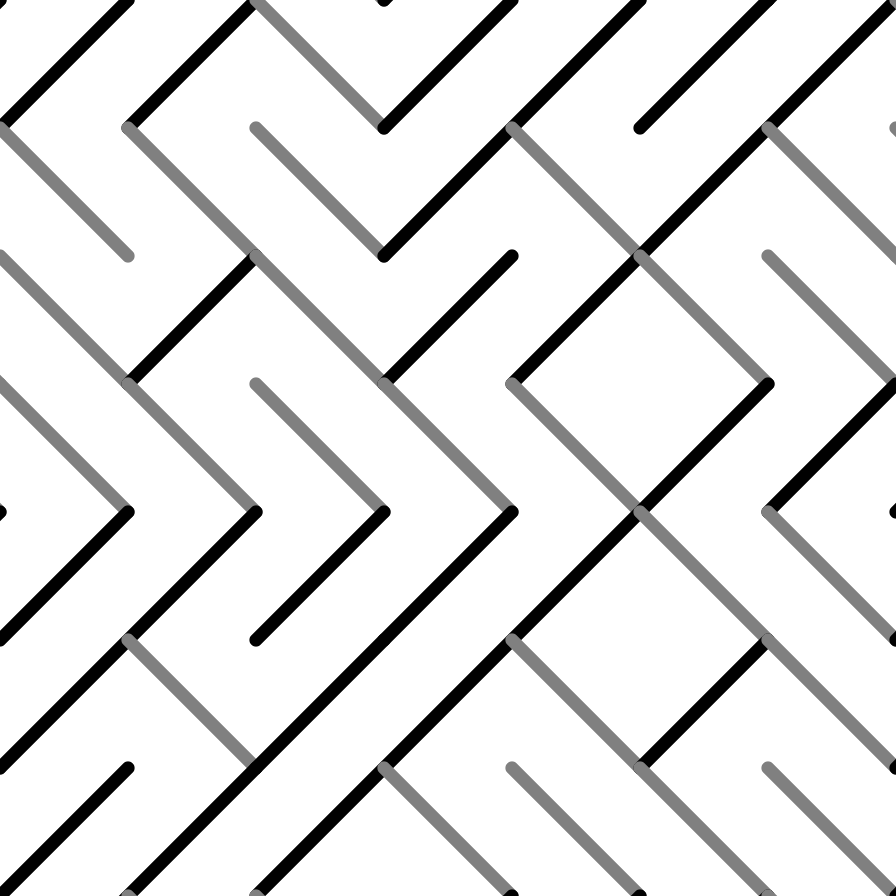
This pattern is drawn by a Shadertoy shader. Its source:

```glsl
// Diagonal maze: every cell of a square grid holds one round-capped stroke,
// either a black rising or a grey falling diagonal, chosen by a cell hash.
// Strokes are painted in reading order, so later caps cover earlier ones.

#define CELLS 7.0          // cells along the canvas height
#define HALF_WIDTH 0.0515  // half the stroke width, in cells
#define PAPER vec3(1.0)
#define RISING_INK vec3(0.005)
#define FALLING_INK vec3(0.5)
#define HASH_PRIME 53.0    // just above the number of visible cells

// Cubing modulo a prime permutes the cell numbers, so both
// directions occur almost equally often.
bool isRising(vec2 cell) {
    float n = cell.y * CELLS + cell.x + 1.0;
    return mod(n * n * n, HASH_PRIME) < 0.5 * HASH_PRIME;
}

float segmentDistance(vec2 p, vec2 a, vec2 b) {
    vec2 ab = b - a;
    float t = clamp(dot(p - a, ab) / dot(ab, ab), 0.0, 1.0);
    return length(p - a - t * ab);
}

void mainImage(out vec4 fragColor, in vec2 fragCoord) {
    // Grid space: one unit per cell, y counted downwards from the top
    float pixel = CELLS / iResolution.y;
    vec2 p = vec2(fragCoord.x, iResolution.y - fragCoord.y) * pixel;
    vec2 home = floor(p);

    // Paint the home cell and its neighbours, whose caps reach over the edge
    vec3 color = PAPER;
    for (int row = -1; row <= 1; row++) {
        for (int col = -1; col <= 1; col++) {
            vec2 cell = home + vec2(col, row);
            bool rising = isRising(cell);
            vec2 start = rising ? vec2(0.0, 1.0) : vec2(0.0);
            float d = segmentDistance(p - cell, start, vec2(1.0) - start) - HALF_WIDTH;
            float coverage = clamp(0.5 - d / pixel, 0.0, 1.0);
            color = mix(color, rising ? RISING_INK : FALLING_INK, coverage);
        }
    }
    fragColor = vec4(color, 1.0);
}
```
